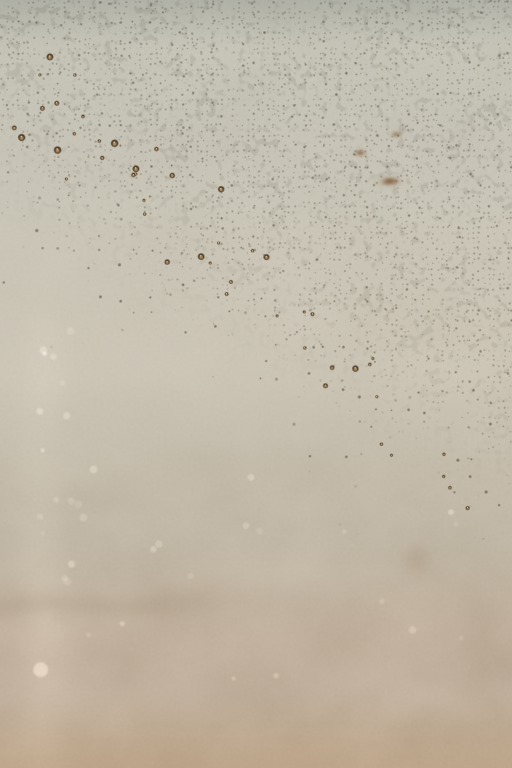
This texture is drawn by a Shadertoy shader. Its source:

```glsl
#define SAND vec3(0.735, 0.645, 0.540)
#define CLAY vec3(0.752, 0.688, 0.612)
#define LINEN vec3(0.757, 0.722, 0.655)
#define CREAM vec3(0.797, 0.772, 0.715)
#define MIST vec3(0.775, 0.768, 0.718)
#define SLATE vec3(0.665, 0.670, 0.635)
#define SPECK_INK vec3(0.36, 0.33, 0.26)
#define BUBBLE_RIM vec3(0.27, 0.20, 0.11)
#define BUBBLE_CORE vec3(0.66, 0.53, 0.36)
#define STAIN vec3(0.50, 0.36, 0.22)
#define BUBBLES 46
#define PALE_SPOTS 34

vec2 hash2(vec2 p) {
    vec3 q = fract(p.xyx * vec3(0.1031, 0.1030, 0.0973));
    q += dot(q, q.yzx + 33.33);
    return fract((q.xx + q.yz) * q.zy);
}

float corner(vec2 cell, vec2 offset) {
    return dot(hash2(cell + offset + 200.0) * 2.0 - 1.0, -offset);
}

float gradientNoise(vec2 p) {
    vec2 i = floor(p), f = p - i;
    vec2 u = f * f * f * (f * (f * 6.0 - 15.0) + 10.0);
    vec4 g;
    for (int k = 0; k < 4; k++) {
        vec2 o = vec2(k & 1, k >> 1);
        g[k] = dot(hash2(i + o + 200.0) * 2.0 - 1.0, f - o);
    }
    return mix(mix(g.x, g.y, u.x), mix(g.z, g.w, u.x), u.y);
}

float fbm(vec2 p) {
    float sum = 0.0, amp = 0.6;
    for (int i = 0; i < 4; i++) {
        sum += amp * gradientNoise(p);
        p = mat2(1.6, 1.2, -1.2, 1.6) * p + 7.3;
        amp *= 0.5;
    }
    return sum;
}

float disc(vec2 d, float radius, float soft) {
    return 1.0 - smoothstep(radius - soft, radius + soft, length(d));
}

// One jittered dot per grid cell, thinned out by density
float specks(vec2 p, float cells, float density, float radius, float soft) {
    vec2 id = floor(p * cells);
    vec2 place = hash2(id + cells), kind = hash2(id + cells * 2.0 + 31.0);
    vec2 centre = (id + 0.25 + 0.5 * place) / cells;
    float present = clamp((density - kind.y) * 6.0, 0.0, 1.0);
    return present * disc(p - centre, radius * (0.4 + 0.6 * kind.x), soft);
}

// Dark rim, amber core and a small glint
vec3 bubble(vec3 col, vec2 d, float radius, float soft) {
    float core = disc(d + vec2(0.0, radius * 0.15), radius * 0.5, radius * 0.35);
    vec3 body = mix(BUBBLE_RIM, BUBBLE_CORE, core);
    body += 0.35 * disc(d - radius * vec2(-0.1, 0.3), radius * 0.2, radius * 0.15);
    return mix(col, body, 0.9 * disc(d, radius, soft));
}

float blot(vec2 p, vec2 centre, vec2 size) {
    vec2 d = (p - centre) / size;
    return exp(-dot(d, d));
}

vec3 backdrop(vec2 p) {
    float y = p.y + 0.02 * fbm(p * 4.0);
    vec3 col = mix(SAND, CLAY, smoothstep(0.0, 0.11, y));
    col = mix(col, LINEN, smoothstep(0.15, 0.34, y));
    col = mix(col, CREAM, smoothstep(0.34, 0.54, y));
    col = mix(col, MIST, smoothstep(0.55, 0.92, y));
    col = mix(col, SLATE, smoothstep(0.93, 1.03, y));
    // Clouded film, tide line and pale streak at the left
    float low = 1.0 - smoothstep(0.25, 0.5, p.y);
    col += vec3(0.045, 0.047, 0.05) * fbm(p * vec2(7.0, 9.0)) * (0.5 + low);
    float tide = 0.207 + 0.03 * p.x + 0.012 * gradientNoise(p * 9.0);
    col -= vec3(0.028, 0.032, 0.036) * exp(-pow((p.y - tide) / 0.016, 2.0))
         * (1.0 - smoothstep(0.15, 0.4, p.x));
    col += 0.022 * exp(-pow((p.x - 0.055) / 0.03, 2.0)) * (1.0 - smoothstep(0.5, 0.7, p.y));
    return mix(col, STAIN, 0.12 * blot(p, vec2(0.542, 0.271), vec2(0.018)));
}

void mainImage(out vec4 fragColor, in vec2 fragCoord) {
    vec2 p = fragCoord / iResolution.y;
    float soft = max(1.0 / iResolution.y, 0.0009);
    vec3 col = backdrop(p);

    // Fine dust above a falling diagonal
    float above = p.y - (0.74 - 0.55 * p.x);
    float dusty = smoothstep(-0.1, 0.22, above);
    float mottle = smoothstep(0.05, 0.4, gradientNoise(p * 110.0) + 0.5 * gradientNoise(p * 24.0));
    col -= 0.055 * mottle * dusty;
    col = mix(col, SPECK_INK, 0.42 * specks(p, 150.0, 0.55 * dusty, 0.0013, soft));
    col = mix(col, SPECK_INK, 0.60 * specks(p + 0.37, 75.0, 0.40 * dusty, 0.0016, soft));
    float band = exp(-pow((above + 0.01) / 0.11, 2.0));
    col = mix(col, SPECK_INK, 0.65 * specks(p + 0.71, 48.0, 0.40 * band, 0.0020, soft));

    // Blurred rust stains
    float rust = blot(p, vec2(0.508, 0.764), vec2(0.010, 0.005));
    rust += 0.8 * blot(p, vec2(0.469, 0.801), vec2(0.006, 0.004));
    rust += 0.6 * blot(p, vec2(0.516, 0.825), vec2(0.006, 0.004));
    col = mix(col, STAIN, 0.8 * min(rust, 1.0));

    // Bubbles strung down the diagonal, larger near the upper left
    for (int i = 0; i < BUBBLES; i++) {
        vec2 h = hash2(vec2(i, 17)), k = hash2(vec2(i, 53));
        float t = pow((float(i) + 0.5) / float(BUBBLES), 1.35);
        vec2 centre = vec2(0.02 + 0.60 * t, 0.88 - 0.49 * t) + (h - 0.5) * vec2(0.08, 0.13);
        float radius = mix(0.0018, mix(0.0058, 0.0036, t), k.x * k.x);
        col = bubble(col, p - centre, radius, soft);
    }

    // Pale droplets out of focus, half of them along the left streak
    for (int i = 0; i < PALE_SPOTS; i++) {
        vec2 h = hash2(vec2(i, 91)), k = hash2(vec2(i, 137));
        vec2 centre = (i & 1) == 0 ? vec2(0.04 + 0.07 * h.x, 0.20 + 0.38 * h.y)
                                   : vec2(0.10 + 0.55 * h.x, 0.10 + 0.30 * h.y);
        col += (0.03 + 0.06 * k.y) * disc(p - centre, 0.0025 + 0.0025 * k.x, 0.002);
    }
    col += 0.11 * disc(p - vec2(0.053, 0.128), 0.0095, 0.0025);

    col += 0.012 * gradientNoise(p * 230.0);
    fragColor = vec4(clamp(col, 0.0, 1.0), 1.0);
}
```
